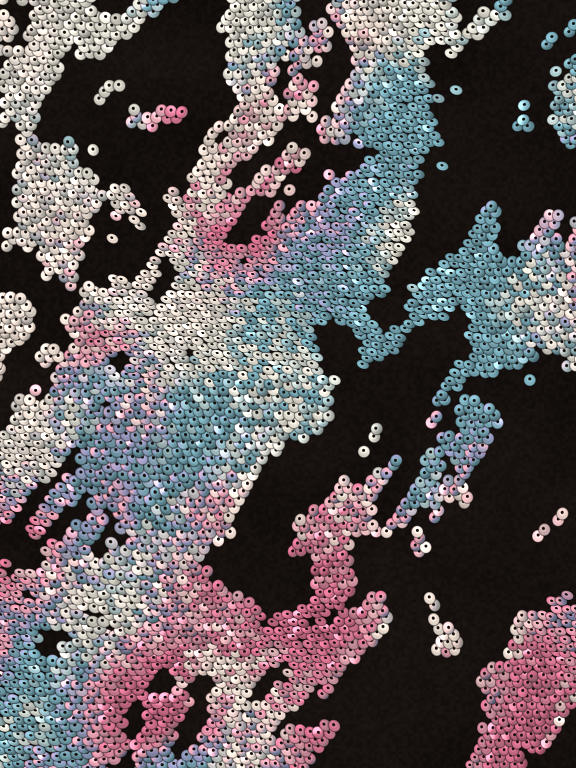
Give the GLSL for this texture, as a Shadertoy shader.

```glsl
// Iridescent flip sequins in ragged diagonal patches on black velvet.
#define COLUMNS 59.0      // sequins across the canvas width
#define ROW_PITCH 0.74    // row distance, in sequin spacings
#define RADIUS 0.62       // sequin radius, in sequin spacings
#define HOLE 0.15         // radius of the stitch hole
#define JITTER 0.30       // scatter of the sequin centres
#define BARE 0.445        // higher value shows more velvet
#define PATCH_SCALE vec2(8.8, 4.6)  // frequency across and along a patch
#define PATCH_DIR vec2(0.53, 0.85)  // direction the patches run in

const vec3 VELVET = vec3(0.075, 0.056, 0.048);
const vec3 TEAL   = vec3(0.47, 0.66, 0.71);
const vec3 LILAC  = vec3(0.59, 0.59, 0.74);
const vec3 PINK   = vec3(0.87, 0.61, 0.67);
const vec3 ROSE   = vec3(0.78, 0.40, 0.51);
const vec3 CREAM  = vec3(0.94, 0.90, 0.84);

// Integer hash giving two values in 0..1
vec2 hash2(vec2 cell) {
    uvec2 v = uvec2(ivec2(cell)) * 1664525u + 1013904223u;
    v.x += v.y * 1664525u;
    v.y += v.x * 1664525u;
    v ^= v >> 16u;
    v.x += v.y * 1664525u;
    v.y += v.x * 1664525u;
    v ^= v >> 16u;
    return vec2(v & 65535u) / 65535.0;
}

float noise(vec2 p) {
    vec2 i = floor(p), f = fract(p);
    f = f * f * (3.0 - 2.0 * f);
    float low  = mix(hash2(i).x, hash2(i + vec2(1, 0)).x, f.x);
    float high = mix(hash2(i + vec2(0, 1)).x, hash2(i + vec2(1, 1)).x, f.x);
    return mix(low, high, f.y);
}

float fbm(vec2 p) {
    return 0.46 * noise(p) + 0.34 * noise(p * 2.1 + 17.0) + 0.20 * noise(p * 4.1 + 41.0);
}

// Coordinates across and along the patches
vec2 patchSpace(vec2 p) {
    vec2 dir = normalize(PATCH_DIR);
    return vec2(dot(p, vec2(dir.y, -dir.x)), dot(p, dir));
}

// True where the sequins lie with their shiny side up
bool isShiny(vec2 p, float rnd) {
    vec2 warp = vec2(noise(p * 5.0 + 5.0), noise(p * 5.0 + 29.0)) - 0.5;
    vec2 zone = patchSpace(p + 0.16 * warp);
    float field = fbm(zone * PATCH_SCALE + 63.0);
    // Thin seams part the patches, thin strands cross the velvet
    float seam = smoothstep(0.07, 0.0, abs(noise(zone * vec2(7.0, 2.6) + 310.0) - 0.5));
    float strand = smoothstep(0.06, 0.0, abs(noise(zone * vec2(8.0, 3.2) + 420.0) - 0.45));
    field += 0.11 * (strand - seam);
    return field + 0.06 * (rnd - 0.5) > BARE;
}

// Foil colour from broad zones plus a shift for each sequin
vec3 foil(vec2 p, float shift, float rnd) {
    vec2 zone = patchSpace(p);
    float hue = noise(zone * vec2(6.5, 3.6) + 90.0) + 0.40 * (noise(p * 15.0) - 0.5);
    hue = 0.50 + 1.3 * (hue - 0.5) + 0.32 * (0.66 - p.y) + shift;
    vec3 col = mix(TEAL, LILAC, smoothstep(0.22, 0.46, hue));
    col = mix(col, PINK, smoothstep(0.44, 0.64, hue));
    col = mix(col, ROSE, 0.9 * smoothstep(0.66, 0.96, hue));
    float pale = noise(zone * vec2(8.5, 6.0) + 130.0) + 0.16 * (p.y - 0.66) + 0.40 * (rnd - 0.5);
    return mix(col, CREAM, 0.90 * smoothstep(0.46, 0.78, pale));
}

// Paints one sequin over the colour below; d runs from its centre
vec3 paintSequin(vec3 below, vec2 d, vec2 centre, vec2 rnd, float aa) {
    // Edge-on zones show narrow slanted scales
    float narrow = smoothstep(0.64, 0.80, noise(centre * 4.0 + 200.0));
    d = vec2(d.x + 0.3 * narrow * d.y, d.y * (1.0 + 0.30 * narrow));
    float r = length(d);

    // Domed foil with its own tilt, sheen and dark rim
    float angle = 6.2832 * rnd.y;
    vec2 tilt = vec2(-0.5, 0.6) + 0.7 * vec2(cos(angle), sin(angle));
    float slope = dot(d, tilt) / RADIUS;
    vec3 col = foil(centre, 0.30 * (rnd.x - 0.5) + 0.20 * slope, rnd.y);
    col *= 0.84 + 0.26 * rnd.x + 0.22 * slope;
    col += 0.24 * step(0.92, rnd.x) * smoothstep(-0.3, 0.5, slope);
    col *= 1.0 - 0.40 * smoothstep(RADIUS - 0.13, RADIUS, r);

    // Stitch hole inside a lighter pressed ring
    float hr = length(d - 0.16 * (rnd - 0.5) - vec2(-0.05, 0.06));
    col *= 1.0 + 0.10 * smoothstep(0.13, 0.0, abs(hr - HOLE - 0.12));
    col = mix(VELVET, col, smoothstep(HOLE - aa, HOLE + aa, hr));

    // Contact shadow, then the disc itself
    below *= 1.0 - 0.36 * smoothstep(RADIUS + 0.13, RADIUS, r);
    return mix(below, col, smoothstep(RADIUS + aa, RADIUS - aa, r));
}

void mainImage(out vec4 fragColor, in vec2 fragCoord) {
    vec2 uv = fragCoord / iResolution.x;
    float aa = 0.65 * COLUMNS / iResolution.x;

    // Velvet pile
    vec3 col = VELVET * (0.65 + 0.5 * noise(uv * 190.0) + 0.4 * noise(uv * 9.0));

    // Gently bent lattice of staggered rows, upper rows on top
    vec2 bend = vec2(noise(uv * 3.0 + 11.0), noise(uv * 3.0 + 37.0)) - 0.5;
    vec2 q = (uv + 0.03 * bend) * COLUMNS;
    float baseRow = floor(q.y / ROW_PITCH);
    for (float j = -1.0; j <= 1.0; j++) {
        float row = baseRow + j;
        float stagger = 0.5 * mod(row, 2.0);
        float baseColumn = floor(q.x - stagger);
        for (float i = -1.0; i <= 1.0; i++) {
            vec2 cell = vec2(baseColumn + i, row);
            vec2 rnd = hash2(cell + 700.0);
            vec2 centre = vec2(cell.x + 0.5 + stagger, (row + 0.5) * ROW_PITCH);
            centre += JITTER * (hash2(cell + 1900.0) - 0.5);
            if (isShiny(centre / COLUMNS, rnd.y))
                col = paintSequin(col, q - centre, centre / COLUMNS, rnd, aa);
        }
    }
    fragColor = vec4(clamp(col, 0.0, 1.0), 1.0);
}
```
